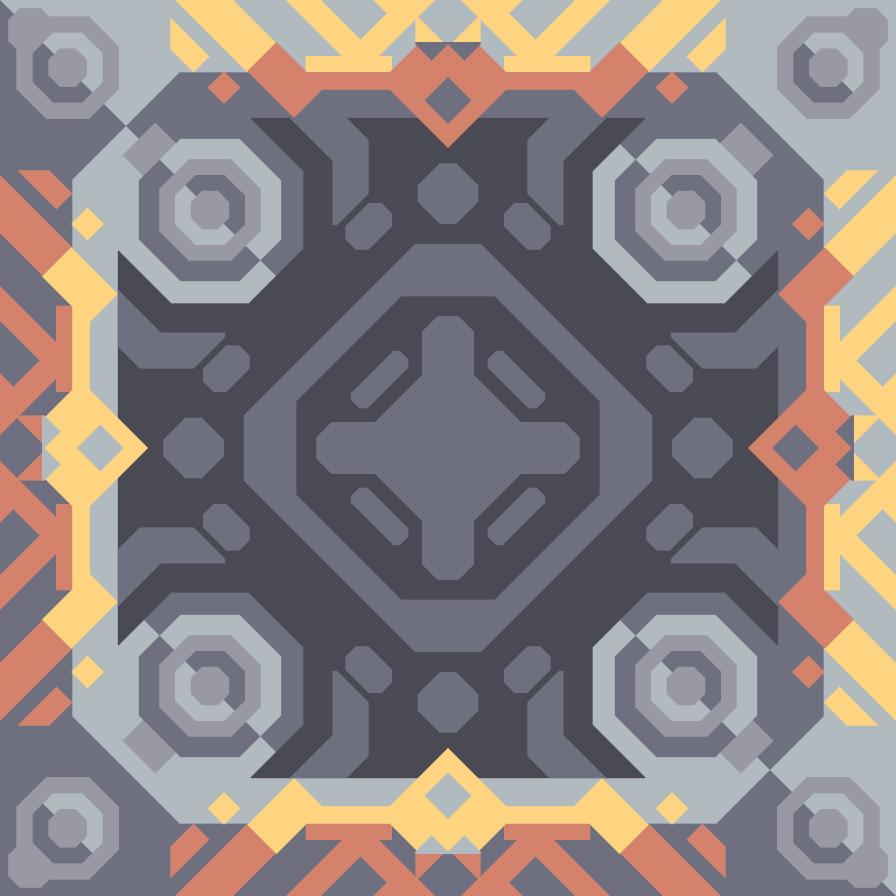
Give the GLSL for this pattern, as a Shadertoy shader.

```glsl
// An ornamental tile: dark star court, octagon frame, angular border, ringed corners.
// One eighth is drawn in folded coordinates; the two sides of a diagonal
// exchange their colours. The canvas is CANVAS units wide, centred on zero.
#define CANVAS 768.0
#define LIGHT vec3(0.69, 0.73, 0.75)
#define GREY vec3(0.43, 0.44, 0.50)
#define DARK vec3(0.29, 0.29, 0.33)
#define MID vec3(0.60, 0.60, 0.64)
#define RED vec3(0.83, 0.51, 0.42)
#define YELLOW vec3(1.00, 0.83, 0.50)
#define MEDAL_POS 204.0
#define CORNER_POS 326.0

float pixelSize;

float cover(float d) { return clamp(0.5 - d / pixelSize, 0.0, 1.0); }

void paint(inout vec3 col, vec3 ink, float d) { col = mix(col, ink, cover(d)); }

// Signed distance to the interval lo..hi
float band(float x, float lo, float hi) { return max(lo - x, x - hi); }

// Square of half size r whose corners are cut where x + y exceeds cut
float cutBox(vec2 q, float r, float cut) {
    q = abs(q);
    return max(max(q.x, q.y) - r, (q.x + q.y - cut) * 0.7071);
}

float octagon(vec2 q, float r) { return cutBox(q, r, r * 1.4142); }

// Grey shapes within the dark court; s and d are the diagonal coordinates
float courtShapes(float u, float v) {
    float s = u + v, d = u - v;
    float star = min(max(max(v - 22.3, u - 113.0), s - 122.0), (s - 85.0) * 0.7071);
    float starBar = max(max(band(s, 103.0, 130.0) * 0.7071, d - 42.0),
                        max(u - 83.3, 34.0 - v));
    vec2 p = vec2(u, v);
    float ring = max(cutBox(p, 175.0, 203.0), -cutBox(p, 130.0, 170.0));
    float gem = cutBox(p - vec2(218.0, 0.0), 26.0, 33.0);
    vec2 b = p - vec2(190.0, 68.0);
    float smallBar = max(max(abs(b.x), abs(b.y)) - 20.0,
                         max(abs(b.x + b.y) - 20.0, abs(b.x - b.y) - 31.0) * 0.7071);
    float bracket = max(band(u, 191.0, 283.0), 286.0 - s);
    bracket = max(bracket, band(v, max(68.0, u - 196.0), max(99.0, u - 147.0)));
    return min(min(min(star, starBar), min(ring, gem)), min(smallBar, bracket));
}

// Stripes and chips between the frame and the canvas edge
float borderShapes(float u, float v) {
    float s = u + v, d = u - v;
    float stripe = max(band(d, 150.0, 200.0) * 0.7071, 322.0 - u);
    float chip = max(max(band(d, 104.0, 131.0) * 0.7071, 540.0 - s),
                     max(v - 238.0, 322.0 - u));
    float rail = max(band(u, 322.0, 336.0), band(v, 48.0, 122.0));
    float branch = max(band(d, 245.0, 275.0) * 0.7071, 335.0 - u);
    float hook = max(max(band(s, 395.0, 425.0) * 0.7071, 335.0 - u), v - 90.0);
    float fang = max(max(348.0 - u, v - 28.0), (d - 344.0) * 0.7071);
    float tip = 370.0 - u + abs(v - 50.0);
    return min(min(min(stripe, chip), min(rail, branch)), min(min(hook, fang), tip));
}

// Band with nodes and a central point that lies on the frame
float garland(float u, float v) {
    float s = u + v, d = u - v;
    float node = max(band(d, 151.0, 201.0), band(s, 415.0, 495.0)) * 0.7071;
    float strap = max(band(u, 307.0, 322.0), v - 132.0);
    float point = max(max((257.0 - d) * 0.7071, u - 348.0), (s - 372.0) * 0.7071);
    float stud = (abs(u - 309.0) + abs(v - 192.0) - 14.0) * 0.7071;
    return min(min(node, strap), min(point, stud));
}

// Tab pointing outwards along the corner diagonal
float tab(vec2 q, float from, float to, float halfWidth) {
    return max(band(q.x + q.y, from, to), abs(q.x - q.y) - halfWidth) * 0.7071;
}

void mainImage(out vec4 fragColor, in vec2 fragCoord) {
    vec2 p = (fragCoord / iResolution.xy - 0.5) * CANVAS;
    pixelSize = CANVAS / min(iResolution.x, iResolution.y);
    vec2 a = abs(p);
    float u = max(a.x, a.y), v = min(a.x, a.y);

    // Colours exchanged across the falling diagonal
    float side = cover(-(p.x + p.y) * 0.7071);
    vec3 frameInk = mix(LIGHT, GREY, side);
    vec3 accent = mix(YELLOW, RED, side);

    // Border, frame and court
    vec3 col = mix(GREY, LIGHT, side);
    paint(col, mix(RED, YELLOW, side), borderShapes(u, v));
    paint(col, frameInk, cutBox(a, 322.0, 552.0));
    paint(col, DARK, cutBox(a, 283.0, 452.0));
    paint(col, GREY, courtShapes(u, v));

    // Garland with its hollow gem and toothed notch
    paint(col, accent, garland(u, v));
    paint(col, frameInk, (abs(u - 298.0) + v - 20.0) * 0.7071);
    float teeth = 332.0 + abs(v - 14.0) - u;
    paint(col, frameInk, max(max(teeth, u - 348.0), v - 28.0));

    // Large medallions, each split along its own diagonal
    vec2 q = p - sign(p) * MEDAL_POS, outward = a - MEDAL_POS;
    float split = cover(-(q.x + q.y) * 0.7071);
    vec3 base = mix(LIGHT, GREY, split);
    paint(col, base, octagon(q, 80.0));
    paint(col, MID, tab(outward, 82.0, 122.0, 28.0));
    paint(col, mix(GREY, LIGHT, split), octagon(q, 61.0));
    paint(col, MID, octagon(q, 43.5));
    paint(col, base, octagon(q, 30.0));
    paint(col, MID, octagon(q, 16.5));

    // Small rings in the corners
    q = p - sign(p) * CORNER_POS;
    outward = a - CORNER_POS;
    split = cover(-(q.x + q.y) * 0.7071);
    float knob = max(tab(outward, 50.0, 92.0, 28.0), max(outward.x, outward.y) - 51.0);
    paint(col, MID, min(octagon(q, 44.0), knob));
    paint(col, mix(GREY, LIGHT, split), octagon(q, 30.0));
    paint(col, MID, octagon(q, 16.5));

    fragColor = vec4(col, 1.0);
}
```
